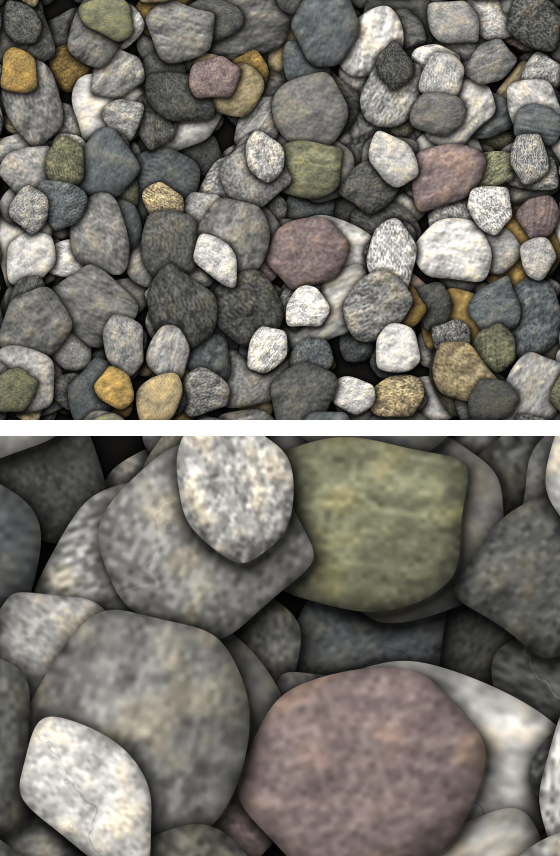
Top: the whole. Bottom: its middle third, enlarged.
Write a Shadertoy shader that draws this texture.

```glsl
// A bed of mixed river pebbles, seamless on a 4 by 3 unit canvas.
// Jittered grids of rounded polygons are composited from the top layer down,
// stopping at the first opaque stone; each has its own colour, grain and shadow.

const float TAU = 6.28319;
const vec3 GAP_COLOUR = vec3(0.09, 0.085, 0.08);
const vec3 LIGHT = vec3(-0.23, 0.52, 0.82);
const float SHADOW_REACH = 0.062;

// Per layer: cells per unit, radius in cells, share of filled cells, brightness
const vec4 LAYERS[5] = vec4[5](
    vec4(3.0, 0.51, 0.30, 1.05),
    vec4(2.0, 0.51, 0.80, 1.04),
    vec4(3.0, 0.53, 0.65, 1.00),
    vec4(2.0, 0.55, 0.92, 0.95),
    vec4(3.0, 0.56, 1.00, 0.78));

float hash(vec2 p) {
    return fract(sin(dot(p, vec2(127.1, 311.7))) * 43758.5453);
}

// The k-th random property of a stone, spread from its two hashes
float trait(vec2 id, float k) {
    return fract(dot(id, vec2(17.37 * k, 5.3 + 3.1 * k * k)));
}

float noise(vec2 p) {
    vec2 i = floor(p), f = fract(p);
    f = f * f * (3.0 - 2.0 * f);
    return mix(mix(hash(i), hash(i + vec2(1, 0)), f.x),
               mix(hash(i + vec2(0, 1)), hash(i + vec2(1, 1)), f.x), f.y);
}

float fbm(vec2 p) {
    float sum = 0.0, amp = 0.57;
    for (int i = 0; i < 3; i++) {
        sum += amp * noise(p);
        p = mat2(1.6, 1.2, -1.2, 1.6) * p + 7.3;
        amp *= 0.5;
    }
    return sum;
}

// Rounded polygon as a smooth maximum of planes: x = field, yz = its gradient
vec3 pebble(vec2 q, vec2 id, float sharpness) {
    float sum = 0.0;
    vec2 slope = vec2(0.0);
    for (float i = 0.0; i < 6.0; i++) {
        float angle = TAU * (i + 0.55 * trait(id, 11.0 + i)) / 6.0;
        vec2 plane = vec2(cos(angle), sin(angle)) / mix(0.86, 1.12, trait(id, 18.0 + i));
        float weight = exp(sharpness * (dot(q, plane) - 1.0));
        sum += weight;
        slope += weight * plane;
    }
    return vec3(log(sum) / sharpness, slope / sum);
}

vec3 stoneColour(float tone, float kind) {
    vec3 grey = mix(vec3(0.31, 0.31, 0.30), vec3(0.94, 0.925, 0.90), tone);
    vec3 tint = kind < 0.06 ? vec3(0.62, 0.52, 0.32)    // ochre
              : kind < 0.14 ? vec3(0.66, 0.60, 0.47)    // tan
              : kind < 0.18 ? vec3(0.47, 0.47, 0.38)    // olive
              : kind < 0.21 ? vec3(0.50, 0.44, 0.43)    // mauve
              : vec3(0.36, 0.375, 0.38);                // slate
    return kind < 0.31 ? tint * mix(0.85, 1.15, tone) : grey;
}

// Mottling, strata, mineral grain and a vein in the stone's own frame
vec3 stoneSurface(vec2 q, vec2 grainSpot, vec2 id, float mottle) {
    float tone = trait(id, 1.0);
    float grain = mix(0.20, 0.75, pow(trait(id, 2.0), 2.0)) * mix(1.15, 0.7, tone);
    float pattern = 0.5 * (mottle - 0.5) + grain * (noise(grainSpot * 16.0) - 0.5);
    if (trait(id, 3.0) > 0.7) {
        pattern += 0.35 * (noise(grainSpot * vec2(1.5, 9.0) + 2.0 * mottle) - 0.5);
    }
    float line = abs(q.y + 0.6 * q.x + 1.2 * (mottle - 0.5) + 0.3);
    float vein = smoothstep(0.04, 0.0, line) * step(0.7, trait(id, 5.0));
    pattern += vein * mix(0.35, -0.25, tone);
    vec3 rust = mix(vec3(1.0), vec3(1.01, 0.975, 0.90), smoothstep(0.5, 0.75, mottle));
    return stoneColour(tone, trait(id, 4.0)) * (1.0 + pattern) * rust;
}

// Colour and coverage of one stone, and the shadow it casts below itself
vec4 stone(vec2 v, float radius, vec2 id, float pixel, out float shadow) {
    float turn = TAU * trait(id, 6.0);
    mat2 rotation = mat2(cos(turn), sin(turn), -sin(turn), cos(turn));
    float squash = mix(0.83, 0.98, trait(id, 7.0));
    vec2 stretch = vec2(squash, 1.0 / squash) / radius;
    vec2 q = rotation * v * stretch;
    vec2 offset = 40.0 * vec2(trait(id, 8.0), trait(id, 9.0));
    vec2 warp = 0.05 * sin(q.yx * 3.1 + offset);
    vec3 shape = pebble(q + warp, id, mix(5.0, 11.0, trait(id, 10.0)));
    vec2 slope = (shape.yz * stretch) * rotation;
    float steepness = max(length(slope), 0.001);
    vec2 outward = slope / steepness;
    float dist = shape.x / steepness;

    // Contact shadow, deeper on the side away from the light
    float reach = max(dist + 0.012 * dot(outward, vec2(-0.4, 0.9)), 0.0);
    shadow = 0.72 * pow(max(1.0 - reach / SHADOW_REACH, 0.0), 2.0);
    float cover = smoothstep(pixel, -pixel, dist);
    if (cover <= 0.0) return vec4(0.0);

    // Domed normal with a rough relief, lit from above
    float rim = clamp(1.0 + shape.x, 0.0, 1.0);
    vec2 spot = q + offset;
    float mottle = fbm(spot * 2.8);
    vec2 towardLight = (rotation * normalize(LIGHT.xy)) * 0.07;
    float relief = mottle - fbm((spot + towardLight) * 2.8);
    vec2 tilt = outward * (0.22 * rim + 0.75 * pow(rim, 6.0)) * min(steepness * radius, 1.0);
    float diffuse = max(dot(normalize(vec3(tilt, 1.0)), normalize(LIGHT)), 0.0);
    float light = 0.40 + 0.76 * diffuse + mix(0.3, 1.4, trait(id, 2.5)) * relief;
    light *= 1.0 - 0.30 * pow(rim, 11.0);
    return vec4(stoneSurface(q, spot, id, mottle) * light, cover);
}

void mainImage(out vec4 fragColor, in vec2 fragCoord) {
    vec2 canvas = vec2(4.0, 3.0);
    vec2 p = fragCoord / iResolution.xy * canvas;
    float pixel = 0.7 * canvas.y / iResolution.y;
    vec3 colour = vec3(0.0);
    float visible = 1.0;
    // Four nearest cells in each layer, top layer first
    for (int i = 0; i < 20 && visible > 0.02; i++) {
        vec4 layer = LAYERS[i / 4];
        vec2 cell = floor(p * layer.x - 0.5) + vec2(i % 2, (i / 2) % 2);
        vec2 seed = mod(cell, canvas * layer.x) + 17.0 * float(i / 4);
        vec2 id = vec2(hash(seed), hash(seed + 0.37));
        vec2 jitter = 0.40 * (fract(id * 7.7) - 0.5);
        vec2 v = p - (cell + 0.5 + jitter) / layer.x;
        float radius = layer.y / layer.x * mix(0.80, 1.06, fract(id.x * 3.3 + id.y));
        if (fract(id.x + 5.9 * id.y) > layer.z) continue;
        if (length(v) > 1.35 * radius + SHADOW_REACH) continue;
        float shadow;
        vec4 top = stone(v, radius, id, pixel, shadow);
        colour += visible * top.a * top.rgb * layer.w;
        visible *= (1.0 - top.a) * (1.0 - shadow);
    }
    fragColor = vec4(clamp(colour + visible * GAP_COLOUR, 0.0, 1.0), 1.0);
}
```
